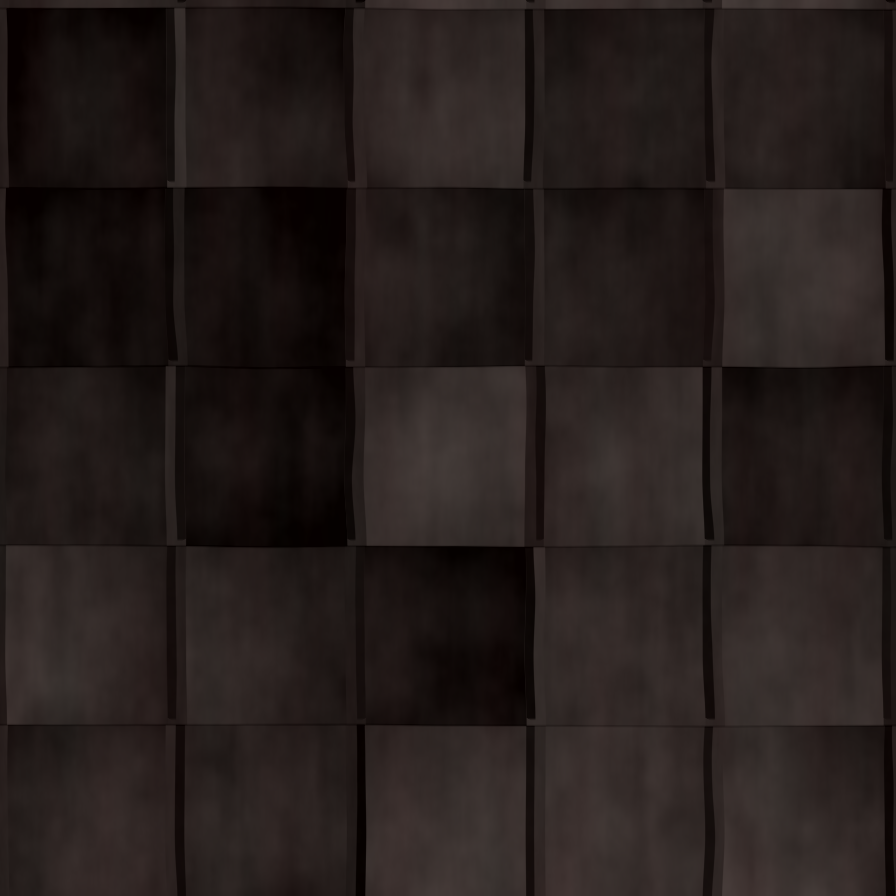
Reproduce this pattern procedurally as a Shadertoy shader.

```glsl
// Dark smoked-wood panels in a 5 by 5 grid, parted by wavering vertical battens.
// Each panel gets a hashed tone, a slanted shade and grain from value noise;
// each batten is a dark groove beside a paler ridge.

const float REPEATS = 5.0;
const vec2 GRID_SHIFT = vec2(0.015, 0.048);
const float BATTEN_HALF = 0.054;
const vec3 DARK_WOOD = vec3(0.036, 0.012, 0.007);
const vec3 PALE_WOOD = vec3(0.272, 0.232, 0.222);

float hash(vec2 p) {
    return fract(sin(dot(p, vec2(127.1, 311.7))) * 43758.5453);
}

float noise(vec2 p) {
    vec2 i = floor(p), f = fract(p);
    f = f * f * (3.0 - 2.0 * f);
    return mix(mix(hash(i), hash(i + vec2(1, 0)), f.x),
               mix(hash(i + vec2(0, 1)), hash(i + vec2(1, 1)), f.x), f.y);
}

float fbm(vec2 p) {
    float sum = 0.0, gain = 0.5;
    for (int i = 0; i < 4; i++) {
        sum += gain * noise(p);
        p = p * 2.03 + 11.7;
        gain *= 0.5;
    }
    return sum / 0.9375;
}

// Soft-edged band between two positions
float band(float x, float from, float to, float soft) {
    return smoothstep(from - soft, from + soft, x) - smoothstep(to - soft, to + soft, x);
}

// Panel: hashed base tone, slanted shade, clouds and vertical grain
float panelTone(vec2 local, vec2 id) {
    float base = mix(0.07, 0.71, smoothstep(0.1, 0.9, hash(id + 3.7)));
    vec2 slope = vec2(hash(id + 21.3) - 0.6, 0.1 - 0.55 * hash(id + 8.9)) * 0.65;
    vec2 seed = id * 17.3;
    float clouds = fbm(local * 2.6 + seed) - 0.5;
    float grain = fbm(local * vec2(9.0, 1.3) + seed + 5.0) - 0.5;
    vec2 fromCenter = local - 0.5;
    float glow = 0.12 * (1.0 - 3.0 * dot(fromCenter, fromCenter));
    return base + dot(fromCenter, slope) + 0.42 * clouds + 0.24 * grain + glow;
}

// One row of panels with the battens laid over it
float rowTone(vec2 p, float row, float soft) {
    float seam = round(p.x);
    vec2 id = mod(vec2(seam, row), REPEATS);
    float y = p.y - row;
    float waver = 0.026 * (noise(vec2(y * 2.5, hash(id) * 40.0)) - 0.5);
    float d = p.x - seam + waver;

    vec2 tile = vec2(d < 0.0 ? seam - 1.0 : seam, row);
    float tone = panelTone(p - tile, mod(tile, REPEATS));

    // Ridge across the whole batten, then a groove on one side of it
    float streaks = fbm(vec2(d * 20.0, y * 3.0) + id * 9.0) - 0.5;
    float ridge = mix(0.36, 0.76, hash(id + 31.1)) + 0.16 * streaks;
    tone = mix(tone, ridge, band(d, -BATTEN_HALF, BATTEN_HALF, soft));

    float side = hash(id + 14.2) < 0.25 ? -1.0 : 1.0;
    float inner = -0.006 + 0.018 * (noise(vec2(y * 3.0, hash(id + 6.1) * 30.0)) - 0.5);
    float foot = smoothstep(0.025, 0.045, y);
    float groove = mix(-0.1, 0.22, hash(id + 45.6));
    float outer = mix(inner, -BATTEN_HALF, 0.5 + 0.5 * foot);
    return mix(tone, groove, foot * band(d * side, outer, inner, soft));
}

void mainImage(out vec4 fragColor, in vec2 fragCoord) {
    vec2 uv = fragCoord / iResolution.xy;
    vec2 p = uv * REPEATS + GRID_SHIFT;
    float soft = 0.002 + 0.4 * REPEATS / iResolution.y;

    // Blend the rows above and below the nearest horizontal joint
    float joint = round(p.y);
    float e = p.y - joint + 0.014 * (noise(vec2(p.x * 2.0, joint * 7.0)) - 0.5);
    float above = smoothstep(-soft, soft, e);
    float tone = mix(rowTone(p, joint - 1.0, soft), rowTone(p, joint, soft), above);
    tone -= 0.16 * band(e, -0.006, 0.006, soft);

    // Fine smoke, then a drift between grey and reddish brown
    tone += 0.09 * (fbm(p * vec2(15.0, 10.0)) - 0.5);
    float warmth = fbm(p * vec2(5.0, 0.9) + 40.0) - 0.5;
    vec3 color = mix(DARK_WOOD, PALE_WOOD, clamp(tone, -0.05, 1.05));
    color += vec3(0.018, -0.012, -0.006) * warmth;
    fragColor = vec4(max(color, 0.0), 1.0);
}
```
